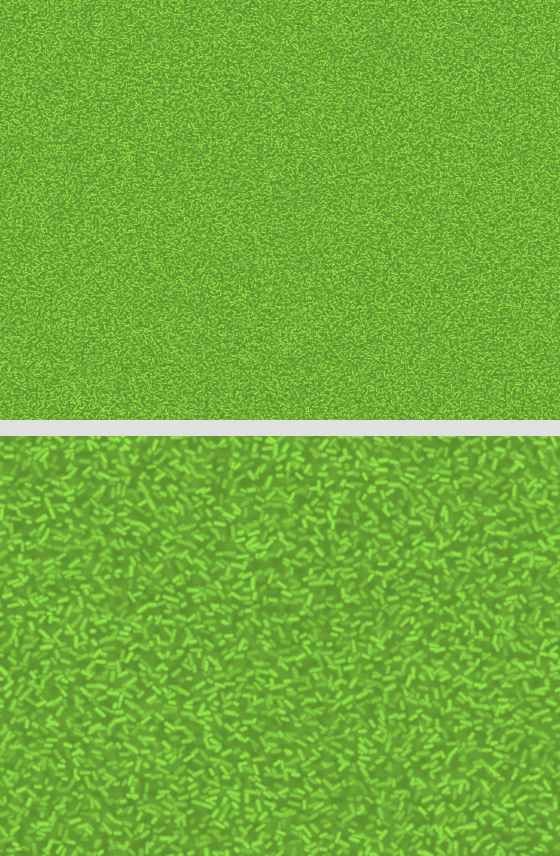
Top: the whole. Bottom: its middle third, enlarged.
Reproduce this texture procedurally as a Shadertoy shader.

```glsl
// Bright green grass flecks scattered over a darker lawn, with faint uneven bands.

const vec3 SHADE_GREEN = vec3(0.360, 0.545, 0.175);
const vec3 LIGHT_GREEN = vec3(0.570, 0.900, 0.280);
const float FLECK_ROWS = 138.0;

float hash(vec2 p, float seed) {
    vec3 q = fract(vec3(p.xyx) * 0.1031 + seed * 0.137);
    q += dot(q, q.yzx + 33.33);
    return fract((q.x + q.y) * q.z);
}

float valueNoise(vec2 p, float seed) {
    vec2 cell = floor(p);
    vec2 f = fract(p);
    f = f * f * (3.0 - 2.0 * f);
    float low = mix(hash(cell, seed), hash(cell + vec2(1, 0), seed), f.x);
    float high = mix(hash(cell + vec2(0, 1), seed), hash(cell + vec2(1, 1), seed), f.x);
    return mix(low, high, f.y);
}

// Distance to a segment centred at the origin
float segmentDistance(vec2 p, float angle, float halfLength) {
    vec2 along = vec2(cos(angle), sin(angle));
    return length(p - along * clamp(dot(p, along), -halfLength, halfLength));
}

// Brightest soft-edged fleck covering p, one fleck per unit cell
float fleckField(vec2 p, float seed) {
    vec2 home = floor(p);
    float brightest = 0.0;
    for (int y = -1; y <= 1; y++) {
        for (int x = -1; x <= 1; x++) {
            vec2 cell = home + vec2(x, y);
            vec2 centre = cell + vec2(hash(cell, seed), hash(cell, seed + 1.0));
            float flow = valueNoise(cell * 0.35, seed + 2.0) - 0.5;
            float angle = 2.0 * flow + 2.2 * (hash(cell, seed + 3.0) - 0.5);
            float halfLength = mix(0.10, 0.52, hash(cell, seed + 4.0));
            float strength = mix(0.38, 1.05, hash(cell, seed + 5.0));
            float radius = mix(0.36, 0.48, hash(cell, seed + 6.0));
            float d = segmentDistance(p - centre, angle, halfLength);
            float cover = 1.0 - smoothstep(0.05 * radius, radius, d);
            brightest = max(brightest, strength * cover);
        }
    }
    return brightest;
}

void mainImage(out vec4 fragColor, in vec2 fragCoord) {
    vec2 uv = fragCoord / iResolution.y;
    vec2 p = uv * FLECK_ROWS;

    // Dark lawn with fine mottling
    float lawn = mix(0.0, 0.30, valueNoise(p * 1.4, 11.0));

    // Horizontal bands vary the fleck brightness slightly
    float band = mix(0.95, 1.05, valueNoise(uv * vec2(8.0, 30.0), 17.0));
    float fleck = clamp(fleckField(p, 3.0) * band, 0.0, 1.0);

    fragColor = vec4(mix(SHADE_GREEN, LIGHT_GREEN, mix(lawn, 1.0, fleck)), 1.0);
}
```
